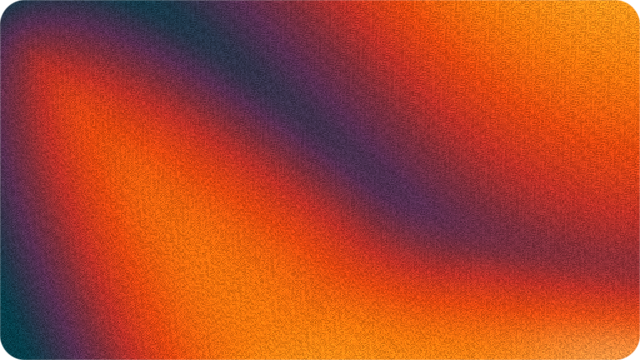
Write a Shadertoy shader that draws this background.

```glsl
// Grainy heat gradient on a rounded card: a warm lobe, a warm corner and a
// warm floor are three scalar fields, joined by a smooth maximum so that a
// cool valley stays between them, then coloured by a teal-to-amber ramp.

#define BLEND 0.15          // softness where the fields meet
#define RIM_HEAT 0.28       // heat of the purple rim
#define LOBE_FOCUS 0.06     // focal length of the parabolic lobe
#define LOBE_FADE 0.282
#define CORNER_FADE 0.67
#define FLOOR_FADE 0.266
#define GRAIN_CELLS 288.0   // grain cells per canvas height
#define GRAIN_AMOUNT 0.15
#define CARD_RADIUS 0.07

float hash(vec2 p) {
    return fract(sin(dot(p, vec2(127.1, 311.7))) * 43758.5453);
}

float smoothMax(float a, float b) {
    float overlap = max(BLEND - abs(a - b), 0.0);
    return max(a, b) + overlap * overlap / (4.0 * BLEND);
}

// Parabola opening down and right; the depth is positive inside
float lobeHeat(vec2 p) {
    const float ridgeSoftness = 0.0035;
    vec2 axis = normalize(vec2(0.64, -0.77));
    vec2 fromFocus = p - vec2(0.041, 0.91) - axis * LOBE_FOCUS;
    float r = length(fromFocus);
    float tau = sqrt(max(r - dot(fromFocus, axis), 0.0) + ridgeSoftness);
    float rim = sqrt(2.0 * LOBE_FOCUS + ridgeSoftness);
    float depth = (rim - tau) * sqrt(2.0 * r + LOBE_FOCUS);
    return RIM_HEAT + 0.64 * tanh(depth / LOBE_FADE);
}

// Slanted half plane at the upper right, its edge bending towards the right
float cornerHeat(vec2 p) {
    float bend = max(p.x - 1.11, 0.0);
    float depth = dot(p - vec2(0.66, 1.0), vec2(0.741, 0.672)) - 0.475 * bend * bend;
    return RIM_HEAT + 0.95 * tanh(depth / CORNER_FADE);
}

// Band along the bottom, sinking out of view on the left
float floorHeat(vec2 p) {
    float sink = max(1.04 - p.x, 0.0);
    float level = 0.306 - 0.1 * (p.x - 1.157) - 1.04 * sink * sink;
    return 0.45 + 0.55 * tanh((level - p.y) / FLOOR_FADE);
}

vec3 heatColor(float heat) {
    vec3 ramp[8] = vec3[8](
        vec3(0.02, 0.24, 0.29),   // teal
        vec3(0.19, 0.20, 0.29),   // slate
        vec3(0.35, 0.18, 0.32),   // purple
        vec3(0.50, 0.18, 0.23),   // maroon
        vec3(0.75, 0.19, 0.15),   // red
        vec3(0.89, 0.28, 0.06),   // vermilion
        vec3(0.95, 0.46, 0.05),   // orange
        vec3(0.97, 0.63, 0.12));  // amber
    float t = clamp(heat, 0.0, 1.0) * 7.0;
    int i = int(min(floor(t), 6.0));
    return mix(ramp[i], ramp[i + 1], t - float(i));
}

float cardDistance(vec2 p, vec2 size) {
    vec2 q = abs(p - 0.5 * size) - 0.5 * size + CARD_RADIUS;
    return length(max(q, 0.0)) + min(max(q.x, q.y), 0.0) - CARD_RADIUS;
}

void mainImage(out vec4 fragColor, in vec2 fragCoord) {
    vec2 p = fragCoord / iResolution.y;
    vec2 size = vec2(iResolution.x / iResolution.y, 1.0);
    float pixel = 1.0 / iResolution.y;

    // Heat and colour
    float heat = smoothMax(smoothMax(lobeHeat(p), cornerHeat(p)), floorHeat(p));
    vec3 color = heatColor(heat);

    // Pale glow in the lower right corner
    vec2 toGlow = (p - vec2(1.71, 0.0)) / vec2(0.25, 0.09);
    color = mix(color, vec3(0.95, 0.68, 0.42), 0.5 * exp(-dot(toGlow, toGlow)));

    // Film grain
    vec2 cell = floor(p * GRAIN_CELLS);
    float grain = hash(cell) + hash(cell + 57.3) - 1.0;
    color += GRAIN_AMOUNT * grain * (color + 0.12);

    // White outside the rounded card
    float outside = smoothstep(-pixel, pixel, cardDistance(p, size));
    fragColor = vec4(mix(clamp(color, 0.0, 1.0), vec3(1.0), outside), 1.0);
}
```
